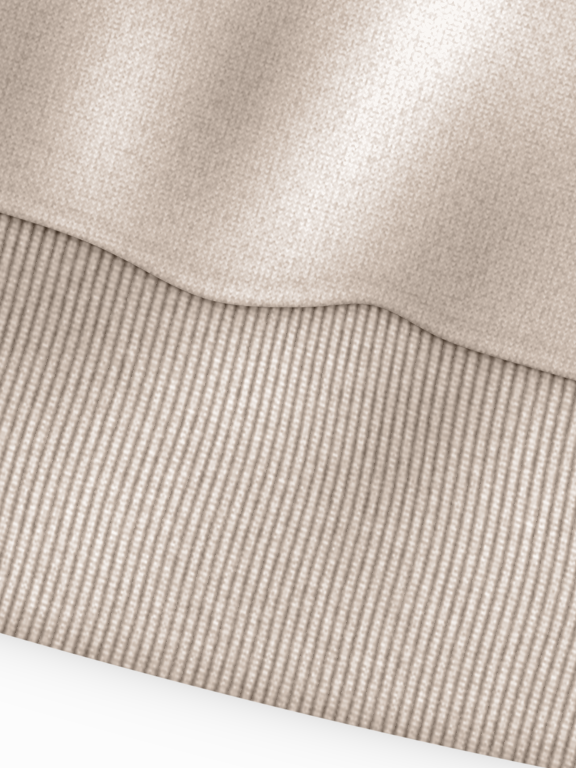
Give the GLSL for this texture, as a Shadertoy shader.

```glsl
float hash(vec2 p) {
    return fract(sin(dot(p, vec2(127.1, 311.7))) * 43758.5453);
}

float noise(vec2 p) {
    vec2 cell = floor(p), f = fract(p);
    f = f * f * (3.0 - 2.0 * f);
    return mix(mix(hash(cell), hash(cell + vec2(1, 0)), f.x),
               mix(hash(cell + vec2(0, 1)), hash(cell + vec2(1, 1)), f.x), f.y);
}

float bump(float x, float center, float width) {
    float d = (x - center) / width;
    return exp(-d * d);
}

// Soft elliptical light; lean is the sideways drift per unit of height.
float glow(vec2 p, vec2 center, vec2 size, float lean) {
    vec2 d = p - center;
    d.x -= lean * d.y;
    d /= size;
    return exp(-dot(d, d));
}

float seamHeight(float x) {
    return 0.723 - 0.292 * x - 0.034 * bump(x, 0.27, 0.115) + 0.022 * bump(x, 0.49, 0.065);
}

float hemHeight(float x) {
    return 0.176 - 0.29 * x + 0.06 * x * x;
}

// Brightness to beige: shadows are warm, highlights nearly neutral.
vec3 beige(float tone) {
    float warmth = clamp(0.12 + (1.0 - tone) * 4.5, 0.0, 1.0);
    return tone - vec3(0.0, 0.06, 0.108) * warmth;
}

// Interlocking V stitches, centered on zero.
float stitches(vec2 p, vec2 pitch) {
    vec2 q = p / pitch;
    float side = abs(fract(q.x) - 0.5);
    float loops = cos(6.2832 * (q.y + side));
    return 0.7 * loops * (0.4 + side) + 0.45 * cos(6.2832 * q.x);
}

float jerseyTone(vec2 p, float aboveSeam) {
    float tone = 0.80;
    // Broad folds
    tone += 0.145 * glow(p, vec2(0.48, 0.83), vec2(0.10, 0.27), 0.62);
    tone += 0.08 * glow(p, vec2(0.60, 1.00), vec2(0.14, 0.11), 0.3);
    tone += 0.10 * glow(p, vec2(0.15, 0.87), vec2(0.07, 0.18), 0.25);
    tone -= 0.09 * glow(p, vec2(0.01, 0.92), vec2(0.09, 0.19), 0.2);
    tone -= 0.09 * glow(p, vec2(0.32, 0.90), vec2(0.065, 0.16), 0.45);
    tone -= 0.08 * glow(p, vec2(0.60, 0.66), vec2(0.10, 0.16), 0.55);
    tone += 0.05 * glow(p, vec2(0.73, 0.91), vec2(0.07, 0.12), 0.2);

    // Fine knit and uneven yarn
    vec2 knit = vec2(p.x - 0.30 * p.y, p.y + 0.30 * p.x);
    float yarn = noise(knit * vec2(330.0, 270.0));
    tone += 0.042 * stitches(knit, vec2(0.0082, 0.0068));
    tone += 0.025 - 0.10 * yarn * yarn;
    tone += 0.025 * (noise(knit * vec2(110.0, 80.0)) - 0.5);

    // Rolled lip along the seam
    tone += 0.02 * bump(aboveSeam, 0.014, 0.010);
    tone -= 0.02 * bump(aboveSeam, 0.032, 0.010);
    return tone - 0.20 * exp(-max(aboveSeam, 0.0) / 0.004);
}

float ribTone(vec2 p, float belowSeam, float aboveHem) {
    // Ribs lean right, straightening toward the seam on the right side
    float rightSide = smoothstep(0.25, 0.60, p.x);
    float rise = p.y - 0.40 * rightSide * p.y * p.y;
    float wobble = 0.0018 * sin(p.y * 19.0 + p.x * 9.0);
    float u = (p.x - 0.30 * rise + wobble) / 0.0166;
    float across = abs(fract(u) - 0.5) * 2.0;
    float column = floor(u);

    // Broad light on the band
    float tone = 0.825;
    tone -= 0.09 * glow(p, vec2(0.05, 0.61), vec2(0.17, 0.11), -0.3);
    tone += 0.05 * glow(p, vec2(0.31, 0.51), vec2(0.13, 0.09), 0.2);
    tone -= 0.08 * glow(p, vec2(0.54, 0.44), vec2(0.09, 0.13), 0.5);
    tone += 0.04 * glow(p, vec2(0.12, 0.33), vec2(0.16, 0.12), 0.2);
    tone += 0.03 * glow(p, vec2(0.69, 0.32), vec2(0.10, 0.16), 0.2);

    // Rounded ribs and soft grooves
    float groove = smoothstep(0.25, 1.0, across);
    tone += 0.045 * (1.0 - across * across);
    tone -= 0.20 * groove * (0.75 + 0.5 * noise(vec2(column * 7.3, p.y * 90.0)));

    // Slanted stitches, staggered from rib to rib
    float stagger = hash(vec2(column, 4.0));
    float slant = p.y / 0.0078 + 0.8 * fract(u) + stagger;
    tone += 0.032 * cos(6.2832 * slant) * (1.0 - 0.4 * groove);
    vec2 grain = vec2(p.x - 0.30 * p.y, p.y + 0.45 * p.x);
    tone += 0.10 * (noise(grain * vec2(310.0, 260.0)) - 0.5);
    tone += 0.035 * (noise(grain * vec2(120.0, 70.0)) - 0.5);

    // Shadow under the seam and turn of the hem
    tone -= 0.26 * exp(-max(belowSeam, 0.0) / 0.005);
    tone -= 0.08 * exp(-max(belowSeam, 0.0) / 0.035);
    tone -= 0.06 * (1.0 - smoothstep(0.0, 0.06, aboveHem));
    return tone - 0.05 * exp(-max(aboveHem, 0.0) / 0.005);
}

void mainImage(out vec4 fragColor, in vec2 fragCoord) {
    vec2 p = fragCoord / iResolution.y;
    float pixel = 1.0 / iResolution.y;
    float aboveSeam = p.y - seamHeight(p.x);
    float aboveHem = p.y - hemHeight(p.x);

    // Pale backdrop with a contact shadow
    float shadow = exp(min(aboveHem, 0.0) / 0.028);
    vec3 color = vec3(0.99) - vec3(0.09, 0.09, 0.09) * shadow;

    // Ribbed band, then the jersey panel over it
    vec3 rib = beige(clamp(ribTone(p, -aboveSeam, aboveHem), 0.0, 0.98));
    vec3 jersey = beige(clamp(jerseyTone(p, aboveSeam), 0.0, 0.98));
    color = mix(color, rib, smoothstep(-pixel, pixel, aboveHem));
    color = mix(color, jersey, smoothstep(-pixel, pixel, aboveSeam));
    fragColor = vec4(color, 1.0);
}
```
